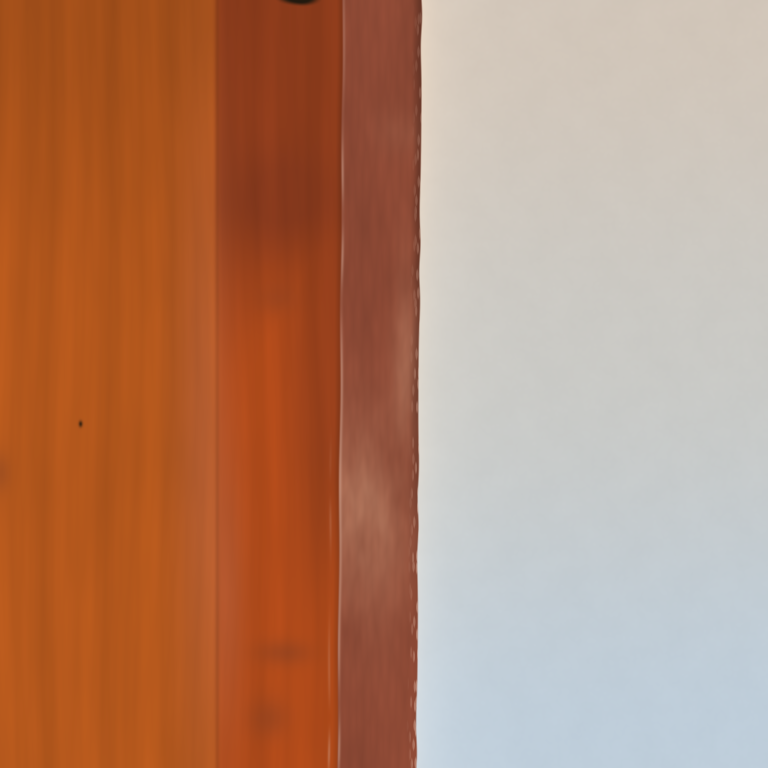
This texture is drawn by a WebGL 1 fragment shader. Its source:

```glsl
precision highp float;
// Varnished wooden panel and worn door frame beside a softly lit plaster wall.
uniform vec2 u_resolution;

const float SEAM_BOTTOM = 0.439;
const float SEAM_TOP = 0.446;
const float EDGE_BOTTOM = 0.542;
const float EDGE_TOP = 0.549;
const float BOARD_JOINT = 0.283;
const vec3 WOOD_LEFT = vec3(0.70, 0.34, 0.11);
const vec3 WOOD_RIGHT = vec3(0.69, 0.29, 0.10);
const vec3 WOOD_SHADE = vec3(0.52, 0.22, 0.11);
const vec3 WOOD_SHEEN = vec3(0.69, 0.37, 0.24);
const vec3 FRAME_PAINT = vec3(0.56, 0.29, 0.21);
const vec3 FRAME_WORN = vec3(0.69, 0.46, 0.36);
const vec3 CHIP = vec3(0.80, 0.62, 0.54);
const vec3 KNOT = vec3(0.13, 0.10, 0.06);
const vec3 WALL_TOP = vec3(0.82, 0.775, 0.725);
const vec3 WALL_MID = vec3(0.79, 0.79, 0.775);
const vec3 WALL_LOW = vec3(0.745, 0.805, 0.855);

float hash(vec2 p) {
  p = fract(p * vec2(0.1031, 0.1137));
  p += dot(p, p.yx + 33.33);
  return fract((p.x + p.y) * p.x * 17.0);
}

// Distance to the nearest scattered cell point.
float cells(vec2 p) {
  vec2 id = floor(p);
  float nearest = 2.0;
  for (int j = -1; j <= 1; j++) {
    for (int i = -1; i <= 1; i++) {
      vec2 c = id + vec2(float(i), float(j));
      vec2 site = c + vec2(hash(c), hash(c + 57.0));
      nearest = min(nearest, length(p - site));
    }
  }
  return nearest;
}

// Layered, warped sines, roughly -1 to 1.
float waves(vec2 p) {
  float sum = 0.0;
  float gain = 0.5;
  for (int i = 0; i < 5; i++) {
    sum += gain * sin(p.x + 1.3 * sin(p.y + float(i))) * cos(0.6 * p.y + 0.3 * p.x);
    p = mat2(1.6, 0.7, -0.7, 1.6) * p + 2.1;
    gain *= 0.6;
  }
  return sum;
}

// Soft elliptical spot.
float spot(vec2 p, vec2 center, vec2 radius) {
  vec2 d = (p - center) / radius;
  return exp(-dot(d, d));
}

float grain(vec2 p) {
  float bend = 0.006 * sin(5.0 * p.y + 9.0 * p.x);
  float x = p.x + bend;
  return 0.45 * sin(71.0 * x + 1.2 * sin(2.3 * p.y))
       + 0.35 * sin(163.0 * x + sin(3.7 * p.y))
       + 0.7 * (0.5 - cells(vec2(95.0 * x, 5.0 * p.y)));
}

vec3 panel(vec2 p, float seam) {
  float rightBoard = smoothstep(-0.008, 0.008, p.x - BOARD_JOINT);
  vec3 col = mix(WOOD_LEFT, WOOD_RIGHT, rightBoard);
  col *= 1.0 - 0.09 * smoothstep(0.55, 1.0, p.y);
  float cloud = waves(vec2(14.0 * p.x, 7.0 * p.y));

  // Shade on the upper right board and toward the seam.
  float shade = rightBoard * smoothstep(0.52, 0.74, p.y + 0.05 * cloud);
  shade = max(shade * 0.75, 0.65 * smoothstep(0.33, 0.44, p.x) * smoothstep(0.1, 0.5, p.y));
  shade += 0.35 * spot(p, vec2(0.37, 0.74), vec2(0.07, 0.07));
  col = mix(col, WOOD_SHADE, clamp(shade, 0.0, 1.0));

  // Pale reflections running along the board joint.
  float sheen = spot(p, vec2(0.265, 0.42), vec2(0.035, 0.42));
  sheen += 0.6 * spot(p, vec2(0.30, 0.22), vec2(0.02, 0.17));
  col = mix(col, WOOD_SHEEN, 0.55 * min(sheen, 1.0));
  col *= 1.0 + 0.05 * grain(p) + 0.035 * cloud;
  col *= 1.0 - 0.10 * exp(-pow((p.x - BOARD_JOINT) / 0.003, 2.0));

  // Smudges, marks and the dark knot at the top.
  float smudge = spot(p, vec2(0.37, 0.15), vec2(0.035, 0.016))
               + spot(p, vec2(0.35, 0.065), vec2(0.025, 0.025))
               + spot(p, vec2(0.0, 0.385), vec2(0.013, 0.025))
               + 0.6 * spot(p, vec2(0.36, 0.61), vec2(0.025, 0.02));
  col = mix(col, vec3(0.45, 0.23, 0.15), 0.45 * min(smudge, 1.0) * (0.8 + 0.4 * cloud));
  col = mix(col, KNOT, 0.8 * spot(p, vec2(0.105, 0.448), vec2(0.0025, 0.004)));
  float knot = spot(p + 0.004 * cloud, vec2(0.388, 1.002), vec2(0.027, 0.010));
  col = mix(col, KNOT, smoothstep(0.2, 0.75, knot));

  // Raised strip beside the seam.
  float strip = p.x - seam + 0.011;
  float broken = 0.5 + 0.5 * sin(31.0 * p.y + 3.0 * sin(17.0 * p.y));
  col = mix(col, CHIP, 0.4 * broken * exp(-pow(strip / 0.0018, 2.0)) * smoothstep(0.55, 0.1, p.y));
  return col * (1.0 - 0.12 * smoothstep(0.008, 0.0, seam - p.x));
}

vec3 frame(vec2 p, float seam, float edge) {
  float blotch = waves(vec2(38.0 * p.x, 17.0 * p.y));
  float streak = 1.0 - cells(vec2(110.0 * p.x, 14.0 * p.y));
  float worn = spot(p, vec2(0.475, 0.33), vec2(0.06, 0.13));
  worn += 0.75 * spot(p, vec2(0.528, 0.53), vec2(0.016, 0.12));
  worn += 0.3 * spot(p, vec2(0.52, 0.83), vec2(0.03, 0.03));
  vec3 col = mix(FRAME_PAINT, FRAME_WORN, clamp(worn * (0.7 + 0.5 * blotch), 0.0, 0.9));
  col *= 0.97 + 0.05 * blotch + 0.06 * (streak - 0.5);

  // Bright seam, dark outer corner and flaked paint.
  float seamLight = exp(-pow((p.x - seam - 0.002) / 0.002, 2.0));
  col = mix(col, CHIP, seamLight * (0.32 + 0.2 * sin(23.0 * p.y + 4.0 * sin(9.0 * p.y))));
  float rim = smoothstep(0.014, 0.0, edge - p.x);
  col *= 1.0 - 0.25 * rim * smoothstep(0.1, 0.6, p.y);
  float flakes = smoothstep(0.62, 0.85, 1.0 - cells(vec2(170.0 * p.x, 38.0 * p.y)));
  return mix(col, CHIP, 0.6 * flakes * rim * (1.0 - 0.6 * p.y));
}

vec3 wall(vec2 p, float edge) {
  float h = p.y + 0.08 * (0.75 - p.x);
  vec3 col = mix(WALL_LOW, WALL_MID, smoothstep(0.0, 0.55, h));
  col = mix(col, WALL_TOP, smoothstep(0.45, 1.0, h));
  float d = p.x - edge;
  col += vec3(0.055, 0.045, 0.035) * exp(-d / 0.05);
  col += vec3(0.03, 0.015, 0.0) * exp(-d / 0.012);
  return col + 0.006 * waves(p * 60.0) + 0.004 * (0.5 - cells(p * 110.0));
}

void main() {
  vec2 p = gl_FragCoord.xy / u_resolution;
  float pixel = 1.0 / u_resolution.x;
  float seam = mix(SEAM_BOTTOM, SEAM_TOP, p.y) + 0.0006 * sin(29.0 * p.y);
  float edge = mix(EDGE_BOTTOM, EDGE_TOP, p.y) + 0.0007 * sin(47.0 * p.y + 2.0 * sin(19.0 * p.y));
  float soft = max(pixel, 0.0015);
  vec3 col = mix(panel(p, seam), frame(p, seam, edge), smoothstep(-soft, soft, p.x - seam));
  col = mix(col, wall(p, max(edge, 0.0)), smoothstep(-soft, soft, p.x - edge));
  gl_FragColor = vec4(clamp(col, 0.0, 1.0), 1.0);
}
```
